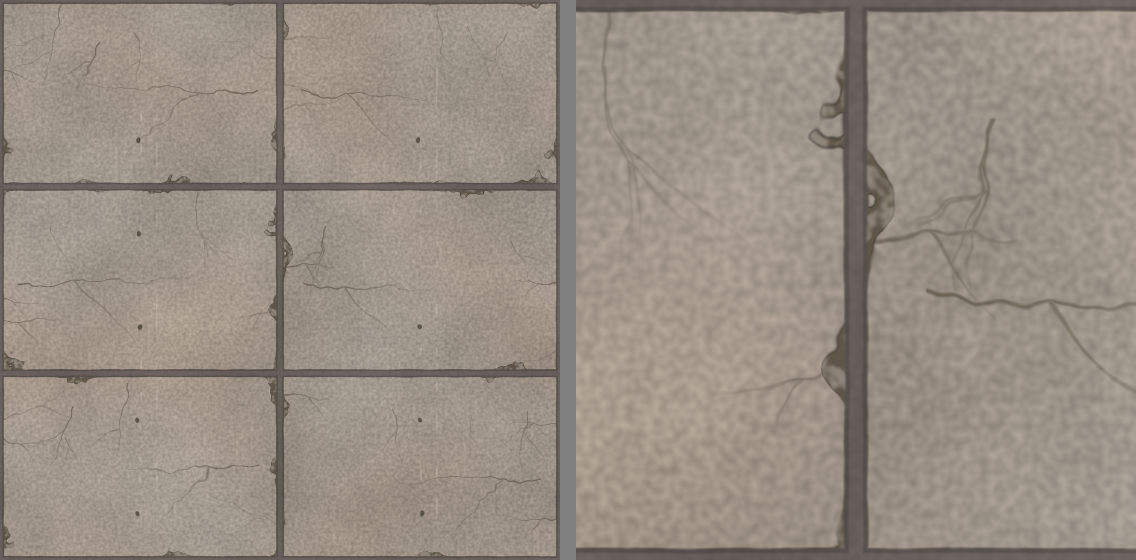
Left: the whole. Right: its middle third, enlarged.
A three.js fragment shader for this texture:

```glsl
// Weathered concrete slabs in a 2 x 3 grid with dark recessed joints.
// Wrapping gradient noise gives mottling, grain and chipped rims; hashed
// segments in each slab give the hairline cracks, and discs the tie holes.
#define GRID vec2(2.0, 3.0)
#define JOINT 0.0068
#define SOFT 0.0014
#define CRACKS 7
#define CRACK_WIDTH 0.0007
#define CHIP_DEPTH 0.021
#define HOLE_RADIUS 0.0042
#define GRAIN 0.13
#define MOTTLE 0.10
#define CONCRETE vec3(0.628, 0.586, 0.540)
#define GROUT vec3(0.415, 0.378, 0.368)
#define DIRT vec3(0.345, 0.310, 0.255)

varying vec2 vUv;

float hash(vec2 p) {
  vec3 a = fract(p.xyx * vec3(0.1031, 0.1030, 0.0973));
  a += dot(a, a.yzx + 33.33);
  return fract((a.x + a.y) * a.z);
}

float corner(vec2 cell, vec2 period, float seed, vec2 offset) {
  float angle = 6.28318 * hash(mod(cell, period) + seed);
  return dot(vec2(cos(angle), sin(angle)), offset);
}

// Gradient noise over the canvas, wrapping after a whole number of cells
float noise(vec2 uv, vec2 period, float seed) {
  vec2 p = uv * period, i = floor(p), f = p - i;
  vec2 u = f * f * f * (f * (f * 6.0 - 15.0) + 10.0);
  vec2 e = vec2(1.0, 0.0);
  float low = mix(corner(i, period, seed, f), corner(i + e, period, seed, f - e), u.x);
  float high = mix(corner(i + e.yx, period, seed, f - e.yx),
                   corner(i + 1.0, period, seed, f - 1.0), u.x);
  return mix(low, high, u.y);
}

// Hairline that thins from its start to its end
float hairline(vec2 p, vec2 start, vec2 run) {
  float t = clamp(dot(p - start, run) / dot(run, run), 0.0, 1.0);
  float dist = length(p - start - run * t);
  return (1.0 - 0.75 * t) * (1.0 - smoothstep(0.0, CRACK_WIDTH + SOFT, dist));
}

// Long cracks, cracks from the sides and steep ones, each with a fork
float cracks(vec2 p, vec2 slab) {
  vec2 halfSize = 0.5 / GRID;
  float total = 0.0;
  for (int i = 0; i < CRACKS; i++) {
    float k = float(i);
    vec2 key = slab * 17.0 + k * 5.3;
    float a = hash(key + 1.0), b = hash(key + 2.0), c = hash(key + 3.0);
    float side = a < 0.5 ? -1.0 : 1.0;
    vec2 start = vec2(side, b * 1.6 - 0.8) * halfSize;
    vec2 run = vec2(-side, c - 0.5) * mix(0.05, 0.14, c);
    if (i == 0) {
      start = vec2(side * 0.85, b * 0.5 - 0.2) * halfSize;
      run = vec2(-side * mix(0.2, 0.32, c), 0.04 * (c - 0.5));
    } else if (mod(k, 2.0) > 0.5) {
      start = vec2(a * 1.7 - 0.85, b * 0.8 + 0.2) * halfSize;
      run = vec2(c - 0.5, -1.0) * mix(0.05, 0.15, b);
    }
    vec2 fork = 0.4 * vec2(run.x - run.y * side, run.y + run.x * side);
    float line = max(hairline(p, start, run),
                     0.7 * hairline(p, start + run * mix(0.2, 0.6, b), fork));
    total = max(total, line * (i == 0 ? 1.0 : mix(0.35, 1.0, hash(key + 4.0))));
  }
  return total;
}

// Two tie holes on the centre line, some of them filled
float tieHoles(vec2 p, vec2 slab) {
  float total = 0.0;
  for (int i = 0; i < 2; i++) {
    vec2 key = slab * 7.0 + float(i) * 3.1;
    vec2 centre = vec2(0.01 * (hash(key) - 0.5), 0.083 - 0.167 * float(i));
    float dist = length((p - centre) * vec2(1.15, 0.85));
    float hole = 1.0 - smoothstep(HOLE_RADIUS - SOFT, HOLE_RADIUS + SOFT, dist);
    total += hole * step(0.25, hash(key + 9.0));
  }
  return total;
}

void main() {
  vec2 uv = vUv, slab = mod(floor(uv * GRID), GRID);
  vec2 local = (fract(uv * GRID) - 0.5) / GRID;
  float seed = 11.0 * slab.x + 23.0 * slab.y;
  float fine = noise(uv, vec2(64.0), 3.0), medium = noise(uv, vec2(24.0), 5.0);
  float grain = noise(uv, vec2(190.0), 7.0) + 0.6 * noise(uv, vec2(110.0), 9.0);
  float cloud = noise(uv, vec2(5.0), 13.0) + 0.5 * noise(uv, vec2(13.0), 15.0) + 0.35 * medium;

  // Concrete face: slab tone, mottling, warm stains and grain
  vec3 color = CONCRETE * (1.0 + 0.03 * (hash(slab + 40.0) - 0.5) + MOTTLE * cloud + GRAIN * grain);
  color *= 1.0 + vec3(0.03, 0.0, -0.03) * noise(uv, vec2(4.0), 19.0);

  // Faint broken casting streaks
  float streakX = abs(abs(local.x - 0.016) - 0.014) + 0.002 * abs(medium);
  float streak = 1.0 - smoothstep(0.0005, 0.003, streakX);
  color += 0.07 * streak * smoothstep(0.0, 0.4, noise(uv, vec2(12.0, 36.0), seed + 21.0));

  // Cracks and holes
  vec2 warp = vec2(noise(uv, vec2(18.0), 25.0), noise(uv, vec2(18.0), 27.0));
  vec2 bent = local + 0.015 * warp + 0.004 * vec2(fine, -fine);
  color = mix(color, DIRT, 0.72 * cracks(bent, slab));
  color = mix(color, DIRT * 0.9, 0.85 * tieHoles(local + 0.003 * fine, slab));

  // Chipped rims, deeper on the upright sides
  vec2 inset = 0.5 / GRID - abs(local) - JOINT + 0.0012 * medium;
  float rim = min(inset.x, inset.y * 1.7);
  float wear = smoothstep(0.12, 0.5, noise(uv, vec2(11.0, 13.0), seed + 31.0));
  float bite = rim - CHIP_DEPTH * wear * max(0.0, 0.65 + 1.6 * fine + medium);
  float chip = 1.0 - smoothstep(-SOFT, SOFT, bite);
  vec3 rubble = mix(DIRT, CONCRETE * 0.88, smoothstep(-0.15, 0.5, fine + 0.5 * grain));
  color = mix(color, rubble, chip * 0.9);
  color *= 1.0 - 0.25 * wear * (1.0 - smoothstep(0.0, 2.0 * SOFT, abs(bite)));

  // Joint with dark shoulders and a smoother middle
  float edge = min(inset.x, inset.y);
  float shoulder = 1.0 - smoothstep(0.0006, 0.0028, abs(edge + 0.001));
  vec3 joint = GROUT * (1.0 + 0.06 * grain + 0.10 * cloud - 0.16 * shoulder);
  color = mix(joint, color, smoothstep(-SOFT, SOFT, edge));
  gl_FragColor = vec4(clamp(color, 0.0, 1.0), 1.0);
}
```
